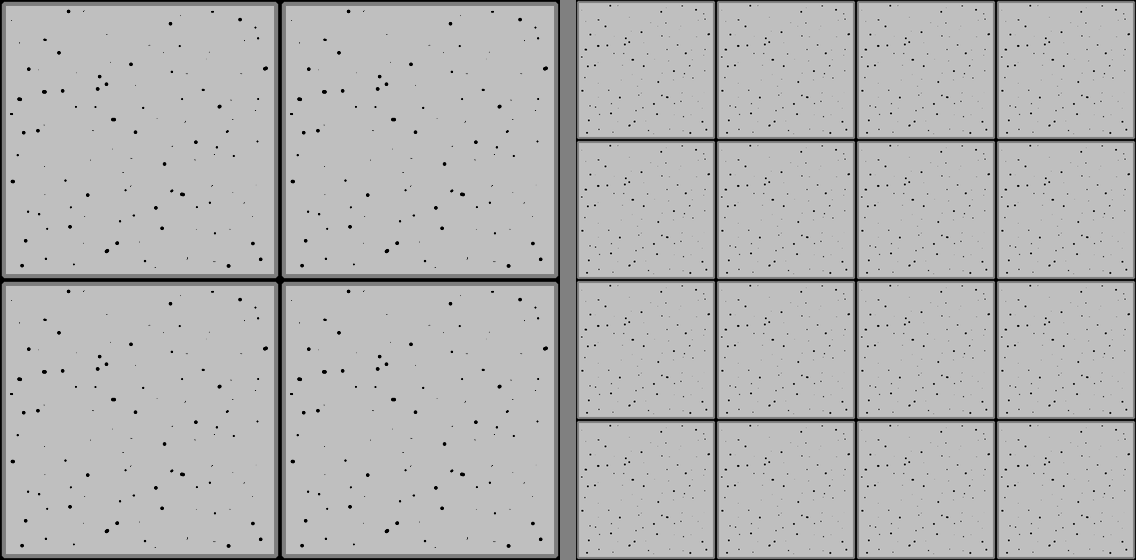
Left: one tile. Right: repeated 2 by 2.
Reproduce this pattern procedurally as a Shadertoy shader.

```glsl
// Pale square tiles, two across and two down, with a grey rim, black joints and
// a round blob at each crossing. Every tile carries the same scatter of black
// specks: one capsule per cell of a jittered grid, in three sizes.

vec3 hash3(vec2 p) {
    vec3 q = fract(vec3(p.xyx) * vec3(0.1031, 0.1030, 0.0973) + 0.137);
    q += dot(q, q.yxz + 33.33);
    return fract((q.xxy + q.yzz) * q.zyx);
}

float capsule(vec2 p, vec2 halfAxis, float radius) {
    float t = clamp(dot(p, halfAxis) / max(dot(halfAxis, halfAxis), 1e-8), -1.0, 1.0);
    return length(p - halfAxis * t) - radius;
}

float cover(float dist, float px) {
    return smoothstep(0.5 * px, -0.5 * px, dist);
}

// Speck coverage; the grid spans only the face inside the rim
float specks(vec2 tile, float px) {
    const float cells = 11.0;
    const float margin = 0.028;
    float cellSize = (1.0 - 2.0 * margin) / cells;
    vec2 grid = (tile - margin) / cellSize;
    vec2 id = floor(grid);
    if (any(lessThan(id, vec2(0.0))) || any(greaterThanEqual(id, vec2(cells)))) return 0.0;

    vec3 place = hash3(id + 17.0);
    vec3 kind = hash3(id + 71.0);
    vec2 p = (fract(grid) - mix(vec2(0.1), vec2(0.9), place.xy)) * cellSize;

    // Large dots, medium dots, then hairline flecks
    float radius = 0.0012;
    float stretch = 0.0035 * kind.y * kind.y;
    if (kind.x < 0.28) {
        radius = 0.0066;
        stretch = 0.0025 * smoothstep(0.75, 1.0, kind.y);
    } else if (kind.x < 0.54) {
        radius = mix(0.0033, 0.0046, kind.z);
        stretch = 0.002 * smoothstep(0.6, 1.0, kind.y);
    }
    float angle = 3.14159 * (place.z - 0.5) * place.z;
    float ink = kind.x > 0.98 ? 0.4 : 1.0;
    float present = step(kind.z, 0.96);
    return ink * present * cover(capsule(p, stretch * vec2(cos(angle), sin(angle)), radius), px);
}

void mainImage(out vec4 fragColor, in vec2 fragCoord) {
    const float repeats = 2.0;
    vec2 tile = fract(fragCoord / iResolution.xy * repeats);
    float px = repeats / min(iResolution.x, iResolution.y);

    // Distances to the nearest joint and the nearest crossing
    vec2 edge = min(tile, 1.0 - tile);
    float joint = min(edge.x, edge.y);
    float crossing = length(edge);

    // Face, rim, specks, then joints on top
    float shade = mix(0.75, 0.49, cover(joint - 0.021, px));
    shade *= 1.0 - specks(tile, px);
    shade *= 1.0 - cover(min(joint - 0.0062, crossing - 0.0155), px);

    fragColor = vec4(vec3(shade), 1.0);
}
```
